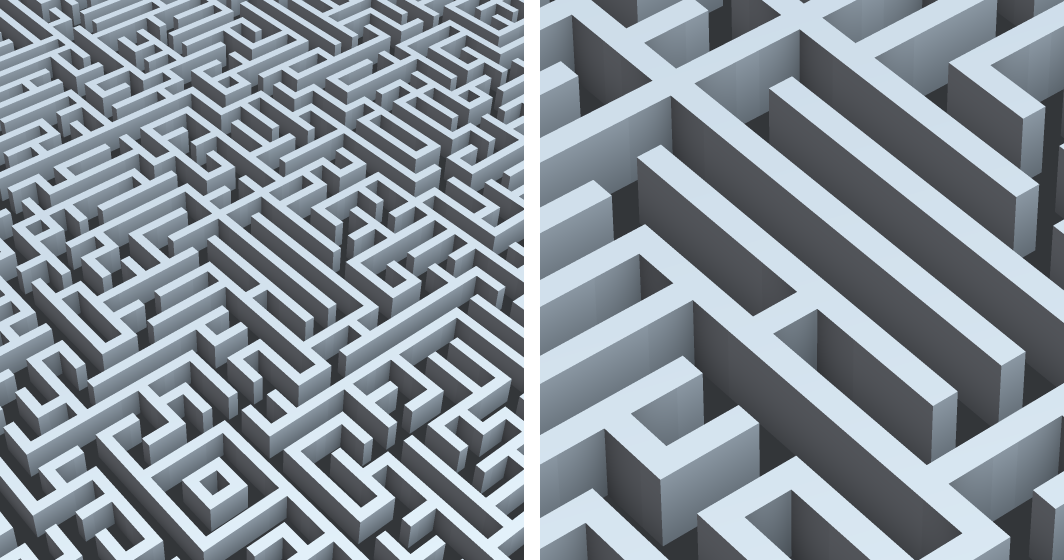
Left, the full canvas; right, a detail of the centre.
Write a WebGL 2 fragment shader that draws this pattern.

```glsl
#version 300 es
precision highp float;
// An endless maze of pale-topped walls, seen from above in perspective.
// Every lattice node grows one wall towards a hashed neighbour; each view ray
// is stepped through the wall and corridor strips until it hits something.

uniform vec2 u_resolution;
out vec4 fragColor;

// Camera: focal length in canvas heights, other lengths in maze cells
const float FOCAL = 2.15;
const float PITCH = 0.75;
const float YAW = 0.887;
const float CAMERA_HEIGHT = 28.0;

// Maze
const float WALL_HALF = 0.18;
const float WALL_HEIGHT = 1.05;
const float REGION = 3.0;      // size of patches sharing a main direction
const float RUN = 4.0;         // length of lanes sharing a heading
const float STRAIGHT = 0.72;   // chance of following the patch direction
const int MAX_STEPS = 12;
const int SAMPLES = 3;         // per axis, for smooth edges

// Colours
const vec3 TOP_FAR = vec3(0.80, 0.86, 0.91);
const vec3 TOP_NEAR = vec3(0.89, 0.945, 0.98);
const vec3 LIT_HIGH = vec3(0.54, 0.59, 0.635);
const vec3 LIT_LOW = vec3(0.38, 0.42, 0.455);
const vec3 SHADE_HIGH = vec3(0.32, 0.33, 0.35);
const vec3 SHADE_LOW = vec3(0.24, 0.25, 0.265);
const vec3 FLOOR_COLOR = vec3(0.20, 0.21, 0.225);
const float CORNER_SHADOW = 0.24;
const float CORNER_REACH = 0.3;

float hash(vec2 p) {
    vec3 q = fract(p.xyx * 0.1031);
    q += dot(q, q.yzx + 33.33);
    return fract((q.x + q.y) * q.z);
}

// Direction in which a node would like to grow its wall
vec2 wishedHeading(vec2 node) {
    bool alongX = hash(floor(node / REGION) + 7.0) < 0.5;
    if (hash(node + 17.0) > STRAIGHT) alongX = !alongX;
    vec2 lane = alongX ? vec2(floor(node.x / RUN), node.y) + 91.0
                       : vec2(node.x, floor(node.y / RUN)) + 53.0;
    float side = hash(lane) < 0.5 ? -1.0 : 1.0;
    return alongX ? vec2(side, 0.0) : vec2(0.0, side);
}

// Odd nodes turn aside when their neighbour already grows towards them
vec2 heading(vec2 node) {
    vec2 h = wishedHeading(node);
    bool odd = mod(node.x + node.y, 2.0) > 0.5;
    if (odd && wishedHeading(node + h) == -h) h = vec2(-h.y, h.x);
    return h;
}

// Strips alternate along each axis: even ones hold walls, odd ones corridors
float stripAt(float u) {
    float n = floor(u + WALL_HALF);
    return 2.0 * n + step(WALL_HALF, u - n);
}

float stripEnd(float k) {
    return floor(k * 0.5) + (mod(k, 2.0) < 0.5 ? WALL_HALF : 1.0 - WALL_HALF);
}

bool isWall(vec2 strip) {
    vec2 odd = mod(strip, 2.0);
    if (odd.x + odd.y > 1.5) return false;
    if (odd.x + odd.y < 0.5) return true;
    vec2 node = floor(strip * 0.5);
    return heading(node) == odd || heading(node + odd) == -odd;
}

// Darkening near the inner corners at both ends of a wall face
float cornerLight(vec2 strip, vec2 along, vec2 pos) {
    float k = dot(strip, along);
    float u = dot(pos, along);
    float shadow = 0.0;
    if (isWall(strip - along)) shadow += exp((stripEnd(k - 1.0) - u) / CORNER_REACH);
    if (isWall(strip + along)) shadow += exp((u - stripEnd(k)) / CORNER_REACH);
    return 1.0 - CORNER_SHADOW * min(shadow, 1.0);
}

vec3 mazeColor(vec2 view) {
    // Ground travel per unit of drop, turned into maze axes
    float drop = FOCAL * sin(PITCH) - view.y * cos(PITCH);
    vec2 ground = vec2(view.x, FOCAL * cos(PITCH) + view.y * sin(PITCH)) / drop;
    float c = cos(YAW), s = sin(YAW);
    vec2 slope = vec2(ground.x * s + ground.y * c, ground.y * s - ground.x * c);
    slope = max(slope, vec2(1e-4));

    vec2 start = CAMERA_HEIGHT * slope;
    vec2 strip = vec2(stripAt(start.x), stripAt(start.y));
    if (isWall(strip)) {
        return mix(TOP_FAR, TOP_NEAR, smoothstep(-0.35, 0.65, 0.3 * view.x - view.y));
    }

    for (int i = 0; i < MAX_STEPS; i++) {
        vec2 reach = (vec2(stripEnd(strip.x), stripEnd(strip.y)) - start) / slope;
        float depth = min(reach.x, reach.y);
        if (depth > WALL_HEIGHT) break;
        bool crossX = reach.x < reach.y;
        vec2 across = crossX ? vec2(1.0, 0.0) : vec2(0.0, 1.0);
        if (isWall(strip + across)) {
            float low = depth / WALL_HEIGHT;
            vec3 face = crossX ? mix(SHADE_HIGH, SHADE_LOW, low * low)
                               : mix(LIT_HIGH, LIT_LOW, low);
            return face * cornerLight(strip, across.yx, start + slope * depth);
        }
        strip += across;
    }
    return FLOOR_COLOR;
}

void main() {
    vec3 color = vec3(0.0);
    for (int j = 0; j < SAMPLES; j++) {
        for (int i = 0; i < SAMPLES; i++) {
            vec2 offset = (vec2(i, j) + 0.5) / float(SAMPLES) - 0.5;
            vec2 point = gl_FragCoord.xy + offset - 0.5 * u_resolution;
            color += mazeColor(point / u_resolution.y);
        }
    }
    fragColor = vec4(color / float(SAMPLES * SAMPLES), 1.0);
}
```
